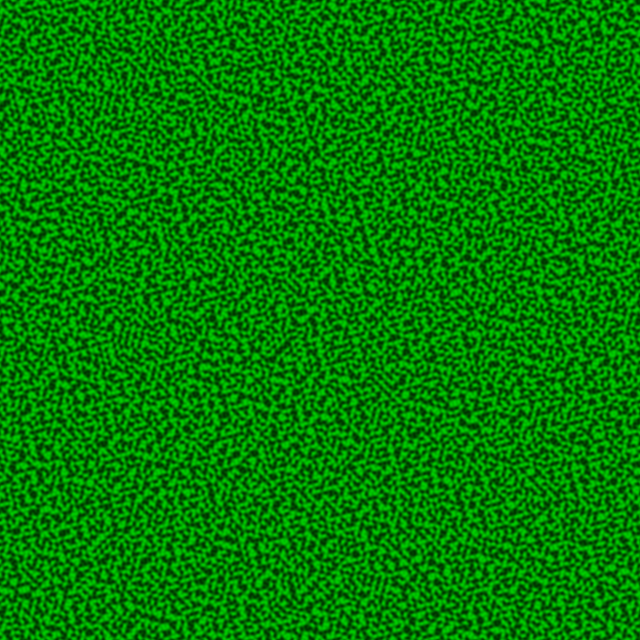
Give the GLSL for this texture, as a WebGL 2 fragment shader.

```glsl
#version 300 es
precision highp float;
// Fine mottled green texture: one octave of simplex gradient noise.

uniform vec2 u_resolution;
out vec4 fragColor;

const float CELLS = 76.0;                       // noise units across the canvas
const float CONTRAST = 0.315;                   // swing around the mid tone
const float MID_TONE = 0.5;
const vec3 TINT = vec3(0.0, 1.0, 0.0);
const vec2 OFFSET = vec2(17.3, 41.7);           // picks the region of noise
const float SKEW = 0.366025;                    // (sqrt(3) - 1) / 2
const float UNSKEW = 0.211325;                  // (3 - sqrt(3)) / 6
const float NOISE_GAIN = 99.0;                  // brings noise to about -1..1
const float TAU = 6.283185;

// Integer hash of a lattice point to 0..1.
float hash(vec2 lattice) {
    uvec2 q = uvec2(ivec2(lattice)) * uvec2(1597334673u, 3812015801u);
    uint h = q.x ^ q.y;
    h = (h ^ (h >> 16)) * 2146121005u;
    h = (h ^ (h >> 15)) * 2221713035u;
    h ^= h >> 16;
    return float(h >> 8) / 16777216.0;
}

// Contribution of one simplex corner: radial falloff times gradient ramp.
float corner(vec2 lattice, vec2 offset) {
    float angle = TAU * hash(lattice);
    float falloff = max(0.5 - dot(offset, offset), 0.0);
    falloff *= falloff;
    return falloff * falloff * dot(vec2(cos(angle), sin(angle)), offset);
}

float simplexNoise(vec2 p) {
    vec2 cell = floor(p + (p.x + p.y) * SKEW);
    vec2 a = p - cell + (cell.x + cell.y) * UNSKEW;
    vec2 side = a.x > a.y ? vec2(1.0, 0.0) : vec2(0.0, 1.0);
    vec2 b = a - side + UNSKEW;
    vec2 c = a - 1.0 + 2.0 * UNSKEW;
    return NOISE_GAIN * (corner(cell, a) + corner(cell + side, b) + corner(cell + 1.0, c));
}

void main() {
    vec2 uv = gl_FragCoord.xy / u_resolution;
    float tone = MID_TONE + CONTRAST * simplexNoise(uv * CELLS + OFFSET);
    fragColor = vec4(TINT * clamp(tone, 0.0, 1.0), 1.0);
}
```
